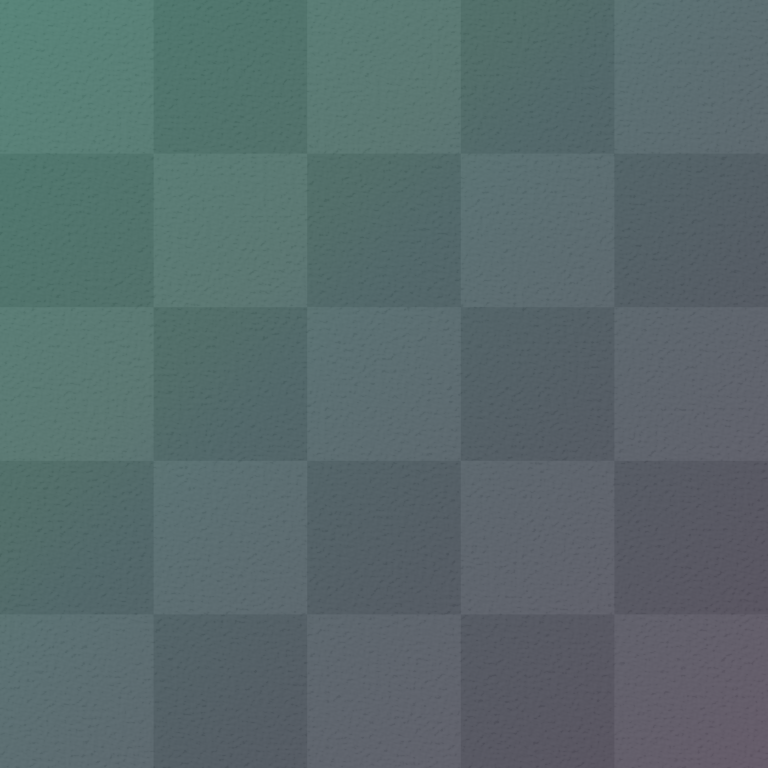
This background is drawn by a WebGL 2 fragment shader. Its source:

```glsl
#version 300 es
precision highp float;
// A five by five checkerboard of pale and dark squares over a diagonal
// green, slate and plum gradient, finished with a fine embossed paper grain.
// The grain is gradient noise lit from one side, plus sparse dark flecks.

uniform vec2 u_resolution;
out vec4 fragColor;

const float PI = 3.14159265;
const float TILES = 5.0;
const float TILE_CONTRAST = 0.018;
const float GRAIN_CELLS = 160.0;
const float RELIEF_STRENGTH = 0.014;
const float FLECK_STRENGTH = 0.026;

const vec3 GREEN = vec3(0.328, 0.502, 0.458);
const vec3 SAGE  = vec3(0.342, 0.452, 0.432);
const vec3 TEAL  = vec3(0.342, 0.428, 0.436);
const vec3 SLATE = vec3(0.352, 0.384, 0.414);
const vec3 PLUM  = vec3(0.380, 0.342, 0.396);

// Unit gradient direction for a lattice point
vec2 latticeGradient(vec2 cell) {
    vec3 q = fract(cell.xyx * vec3(0.1031, 0.1030, 0.0973));
    q += dot(q, q.yzx + 33.33);
    float angle = 2.0 * PI * fract((q.x + q.y) * q.z);
    return vec2(cos(angle), sin(angle));
}

float gradientNoise(vec2 p) {
    vec2 cell = floor(p);
    vec2 f = fract(p);
    vec2 blend = f * f * f * (f * (f * 6.0 - 15.0) + 10.0);
    float a = dot(latticeGradient(cell), f);
    float b = dot(latticeGradient(cell + vec2(1, 0)), f - vec2(1, 0));
    float c = dot(latticeGradient(cell + vec2(0, 1)), f - vec2(0, 1));
    float d = dot(latticeGradient(cell + vec2(1, 1)), f - vec2(1, 1));
    return mix(mix(a, b, blend.x), mix(c, d, blend.x), blend.y);
}

// Two octaves of paper height
float paperHeight(vec2 p) {
    return gradientNoise(p) + 0.5 * gradientNoise(p * 2.03 + 17.0);
}

// Slope of the paper towards a light at the upper left
float paperRelief(vec2 p) {
    vec2 towardLight = vec2(-0.16, 0.28);
    return paperHeight(p - towardLight) - paperHeight(p + towardLight);
}

// Short dark fibres, kept only on the steepest shaded slopes
float paperFlecks(float relief) {
    return smoothstep(0.35, 0.95, -relief);
}

// +1 on pale squares, -1 on dark ones, with edges one pixel wide
float checker(vec2 uv, float count, float pixel) {
    vec2 wave = sin(PI * count * uv);
    vec2 side = clamp(wave / (0.5 * PI * count * pixel), -1.0, 1.0);
    return side.x * side.y;
}

// Colour along the diagonal, 0 at upper left and 1 at lower right
vec3 diagonalGradient(float t) {
    vec3 color = mix(GREEN, SAGE, clamp(t / 0.35, 0.0, 1.0));
    color = mix(color, TEAL, smoothstep(0.33, 0.45, t));
    color = mix(color, SLATE, clamp((t - 0.43) / 0.22, 0.0, 1.0));
    return mix(color, PLUM, clamp((t - 0.65) / 0.35, 0.0, 1.0));
}

void main() {
    vec2 uv = gl_FragCoord.xy / u_resolution;
    float pixel = 1.0 / min(u_resolution.x, u_resolution.y);

    // Base gradient and checkerboard
    vec3 color = diagonalGradient(0.5 * (uv.x + 1.0 - uv.y));
    color += TILE_CONTRAST * checker(uv, TILES, pixel);

    // Paper grain, stretched a little sideways
    float relief = paperRelief(uv * GRAIN_CELLS * vec2(0.85, 1.15));
    color += RELIEF_STRENGTH * clamp(relief, -0.6, 0.6);
    color -= FLECK_STRENGTH * paperFlecks(relief);

    fragColor = vec4(color, 1.0);
}
```
